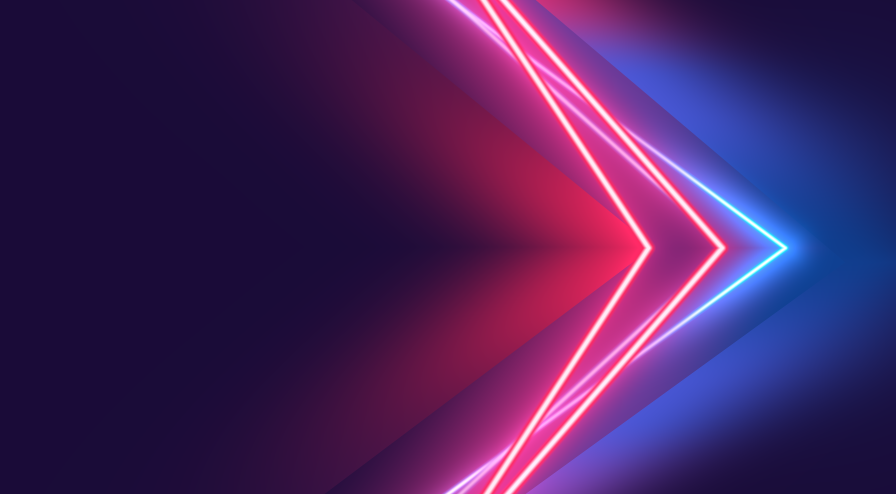
Reproduce this background procedurally as a Shadertoy shader.

```glsl
// Draws neon chevrons pointing right, with red and blue glowing facets on dark navy.

// Horizontal offset from a chevron: negative on its left, positive on its right.
// slope holds the run per unit height of the upper and lower arms.
float chevronSide(vec2 p, vec2 tip, vec2 slope) {
    vec2 q = p - tip;
    return q.x + abs(q.y) * (q.y > 0.0 ? slope.x : slope.y);
}

// Distance to the two arms of a chevron.
float chevronDistance(vec2 p, vec2 tip, vec2 slope) {
    vec2 q = p - tip;
    vec2 arm = normalize(vec2(-(q.y > 0.0 ? slope.x : slope.y), 1.0));
    q.y = abs(q.y);
    return length(q - arm * max(dot(q, arm), 0.0));
}

float bell(float x, float width) {
    return exp(-x * x / (width * width));
}

// Tube with a soft halo, a saturated rim and a pale core.
vec3 addNeon(vec3 base, float d, float radius, vec3 rim, float strength) {
    float pixel = 0.7 / iResolution.y;
    base += rim * 0.28 * strength * exp(-d / (radius * 2.8));
    float body = 1.0 - smoothstep(radius * 0.65 - pixel, radius * 1.15 + pixel, d);
    float core = 1.0 - smoothstep(radius * 0.2 - pixel, radius * 0.65 + pixel, d);
    base = mix(base, rim, body * strength);
    return mix(base, vec3(1.0, 0.93, 0.97), core * strength);
}

void mainImage(out vec4 fragColor, in vec2 fragCoord) {
    vec2 p = fragCoord / iResolution.y;
    float pixel = 1.0 / iResolution.y;
    float height = abs(p.y - 0.498);

    vec3 navy = vec3(0.10, 0.045, 0.22);
    vec3 magenta = vec3(0.66, 0.17, 0.47);
    vec3 red = vec3(0.86, 0.14, 0.34);
    vec3 deepBlue = vec3(0.06, 0.25, 0.57);
    vec3 brightBlue = vec3(0.29, 0.36, 0.88);

    // Tips and arm slopes of the two pink tubes
    vec2 innerTip = vec2(1.313, 0.498), innerSlope = vec2(0.665, 0.657);
    vec2 outerTip = vec2(1.462, 0.498), outerSlope = vec2(0.882, 0.871);
    float innerSide = chevronSide(p, innerTip, innerSlope);
    float outerSide = chevronSide(p, outerTip, outerSlope);
    float redSide = chevronSide(p, vec2(1.322, 0.50), vec2(1.22, 1.33));
    float blueSide = chevronSide(p, vec2(1.711, 0.469), vec2(1.18, 1.38));

    // Left field: red light that fades away from the facet edge
    vec3 left = mix(navy, magenta, 0.38 * bell(innerSide, 0.33) * smoothstep(0.12, 0.5, height));
    left = mix(left, red, 0.95 * bell(redSide, 0.27) * bell(height, 0.30));

    // Middle facet: magenta turning purple, then blue towards the right
    vec3 middle = mix(navy, magenta, 0.85 * bell(min(innerSide, 0.0), 0.22));
    vec3 purple = vec3(0.38, 0.22, 0.58);
    middle = mix(middle, purple, smoothstep(-0.05, 0.10, outerSide));
    middle = mix(middle, deepBlue, smoothstep(0.05, 0.24, outerSide) * (1.0 - smoothstep(0.1, 0.4, height)));
    middle = mix(middle, vec3(0.36, 0.12, 0.42), 0.7 * bell(length(p - vec2(1.37, 0.49)), 0.09));

    // Right field: blue light, pinker at the top and violet at the bottom
    vec3 beam = mix(deepBlue, brightBlue, smoothstep(0.0, 0.28, height));
    vec3 farColor = p.y > 0.5 ? vec3(0.78, 0.19, 0.46) : vec3(0.55, 0.30, 0.76);
    beam = mix(beam, farColor, smoothstep(0.34, 0.52, height));
    float reach = 0.19 + 0.07 * bell(height - 0.25, 0.2);
    vec3 right = mix(navy, beam, 0.92 * bell(blueSide, reach));
    right = mix(right, deepBlue, 0.4 * bell(length(p - vec2(1.66, 0.52)), 0.30));

    vec3 color = mix(left, middle, smoothstep(-pixel, pixel, redSide));
    color = mix(color, right, smoothstep(-pixel, pixel, blueSide));

    // Thin blue tubes, paler where they pass behind the pink light
    float nearTip = smoothstep(1.25, 1.55, p.x);
    vec3 thinRim = mix(vec3(0.62, 0.45, 0.88), vec3(0.08, 0.62, 1.0), nearTip);
    float farEnd = 1.0 - smoothstep(0.92, 1.08, p.x);
    float blueDistance = chevronDistance(p, vec2(1.590, 0.498), vec2(1.349, 1.371));
    color = addNeon(color, blueDistance, 0.007, thinRim, max(0.45 + 0.55 * nearTip, farEnd));
    color += vec3(0.0, 0.25, 0.4) * bell(blueDistance, 0.045) * nearTip;
    float hiddenDistance = chevronDistance(p, vec2(1.475, 0.498), vec2(1.115, 1.09));
    color = addNeon(color, hiddenDistance, 0.008, thinRim, 0.5 * (1.0 - smoothstep(1.30, 1.44, p.x)));

    // Pink tubes in front
    vec3 pinkRim = vec3(1.0, 0.16, 0.38);
    color = addNeon(color, chevronDistance(p, outerTip, outerSlope), 0.013, pinkRim, 1.0);
    color = addNeon(color, chevronDistance(p, innerTip, innerSlope), 0.013, pinkRim, 1.0);

    fragColor = vec4(clamp(color, 0.0, 1.0), 1.0);
}
```
